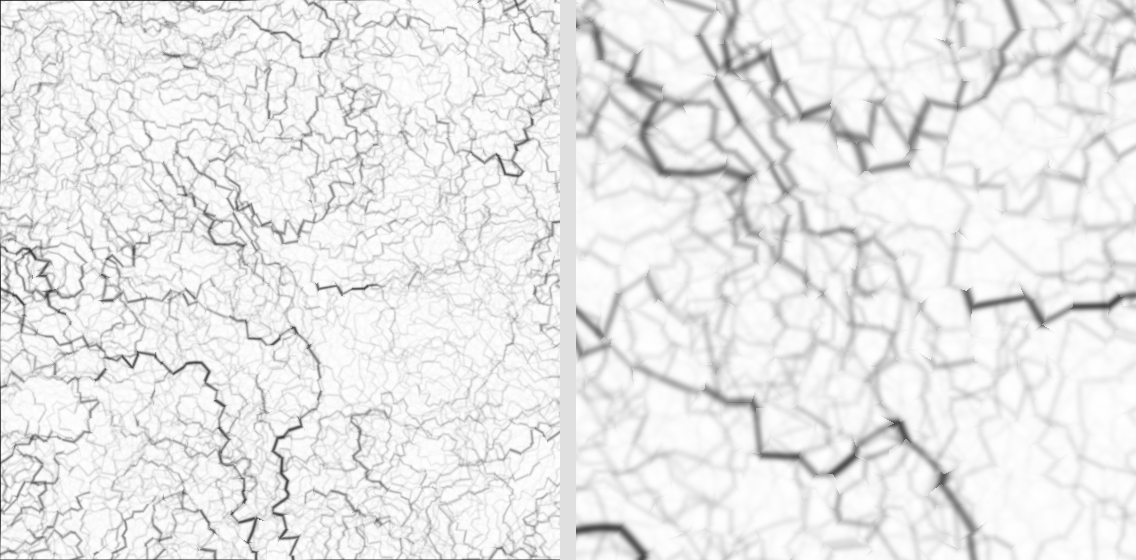
Left, the full canvas; right, a detail of the centre.
Give the GLSL for this texture, as a three.js fragment shader.

```glsl
// Fine, jagged hairline cracks in grey ink on white paper, few strong, most faint.
// Each layer is a Voronoi net whose cells take a stepped noise level; a border is
// inked where the level changes, so short edges join into long wandering lines.

varying vec2 vUv;

const int LAYERS = 8;
const float PAPER = 0.998;          // brightness of bare paper
const float INK = 0.06;             // brightness of full ink
const float COARSE_CELLS = 38.0;    // cells across, first layer
const float FINE_CELLS = 62.0;      // cells across, last layer
const float COARSE_FIELD = 4.0;     // level noise frequency, first layer
const float FINE_FIELD = 9.0;       // level noise frequency, last layer
const float LEVELS = 4.0;           // steps in the level noise
const float STRONG_INK = 0.72;      // darkest line, first layer
const float WEAK_INK = 0.2;         // darkest line, last layer
const float FAINT_INK = 0.055;      // lightest line
const float WEB_INK = 0.2;          // ghostly web between the lines
const float LINE_WIDTH = 0.0023;    // half width of a faint line
const float LINE_SWELL = 0.0010;    // extra half width of a dark line
const float STRENGTH_FREQ = 5.0;    // how often a line fades in and out
const float WARP_FREQ = 19.0;
const float WARP_AMOUNT = 0.013;
const float RIM_INK = 0.75;

vec2 hash2(vec2 p) {
  vec3 q = fract(p.xyx * vec3(0.1031, 0.1030, 0.0973));
  q += dot(q, q.yzx + 33.33);
  return fract((q.xx + q.yz) * q.zy);
}

float noise(vec2 p) {
  vec2 i = floor(p);
  vec2 f = fract(p);
  f = f * f * (3.0 - 2.0 * f);
  float low = mix(hash2(i).x, hash2(i + vec2(1.0, 0.0)).x, f.x);
  float high = mix(hash2(i + vec2(0.0, 1.0)).x, hash2(i + vec2(1.0, 1.0)).x, f.x);
  return mix(low, high, f.y);
}

vec2 rotate(vec2 p, float angle) {
  float c = cos(angle);
  float s = sin(angle);
  return vec2(c * p.x - s * p.y, s * p.x + c * p.y);
}

// Darkness of one border, from the levels on both sides and a slow fade
float edgeStrength(float levelA, float levelB, vec2 middle, float seed, float darkest) {
  float fade = noise(middle * STRENGTH_FREQ + seed * 5.3 + 40.0);
  float varied = fade + 0.3 * (hash2(floor(middle * 400.0)).x - 0.5);
  float line = mix(FAINT_INK, darkest, pow(smoothstep(0.15, 1.0, varied), 3.0));
  float crossed = step(0.5, abs(floor(levelA * LEVELS) - floor(levelB * LEVELS)));
  return crossed * line + WEB_INK * abs(levelA - levelB);
}

// Ink of one net of cracks
float cracks(vec2 p, float cells, float fieldFreq, float darkest, float seed) {
  vec2 x = p * cells;
  vec2 home = floor(x);
  vec2 nearestCell = home;
  vec2 nearest = vec2(8.0);

  // Closest site
  for (int j = -1; j <= 1; j++) {
    for (int i = -1; i <= 1; i++) {
      vec2 cell = home + vec2(float(i), float(j));
      vec2 toSite = cell + hash2(cell + seed * 19.0) - x;
      if (dot(toSite, toSite) < dot(nearest, nearest)) {
        nearest = toSite;
        nearestCell = cell;
      }
    }
  }

  // Borders with the sites around it
  float reach = 2.2 * (LINE_WIDTH + LINE_SWELL);
  vec2 siteA = (x + nearest) / cells;
  float levelA = noise(siteA * fieldFreq + seed * 7.7);
  float ink = 0.0;
  for (int j = -2; j <= 2; j++) {
    for (int i = -2; i <= 2; i++) {
      vec2 cell = nearestCell + vec2(float(i), float(j));
      vec2 toSite = cell + hash2(cell + seed * 19.0) - x;
      vec2 across = toSite - nearest;
      if (dot(across, across) > 0.0001) {
        float d = dot(0.5 * (nearest + toSite), normalize(across)) / cells;
        if (d < reach) {
          vec2 siteB = (x + toSite) / cells;
          float levelB = noise(siteB * fieldFreq + seed * 7.7);
          float strength = edgeStrength(levelA, levelB, 0.5 * (siteA + siteB), seed, darkest);
          float width = LINE_WIDTH + LINE_SWELL * strength;
          ink = max(ink, strength * exp(-d * d / (width * width)));
        }
      }
    }
  }
  return ink;
}

// Thin broken line along one side of the canvas
float rim(float dist, float along, float row) {
  float broken = smoothstep(0.15, 0.6, noise(vec2(along * 8.0, row)));
  return RIM_INK * broken * (1.0 - smoothstep(0.001, 0.0028, dist));
}

void main() {
  float clear = 1.0;
  for (int i = 0; i < LAYERS; i++) {
    float seed = float(i) + 1.0;
    float t = float(i) / float(LAYERS - 1);
    vec2 w = vUv * WARP_FREQ + seed * 11.0;
    vec2 warp = vec2(noise(w), noise(w + 57.3)) - 0.5;
    vec2 p = rotate(vUv + WARP_AMOUNT * warp, seed * 1.3) + 3.0;
    clear *= 1.0 - cracks(p, mix(COARSE_CELLS, FINE_CELLS, t),
      mix(COARSE_FIELD, FINE_FIELD, t), mix(STRONG_INK, WEAK_INK, sqrt(t)), seed);
  }

  // Darkened left, top and bottom sides
  clear *= 1.0 - rim(vUv.x, vUv.y, 3.0);
  clear *= 1.0 - rim(1.0 - vUv.y, vUv.x, 9.0);
  clear *= 1.0 - 0.6 * rim(vUv.y, vUv.x, 15.0);

  gl_FragColor = vec4(vec3(mix(INK, PAPER, clear)), 1.0);
}
```
